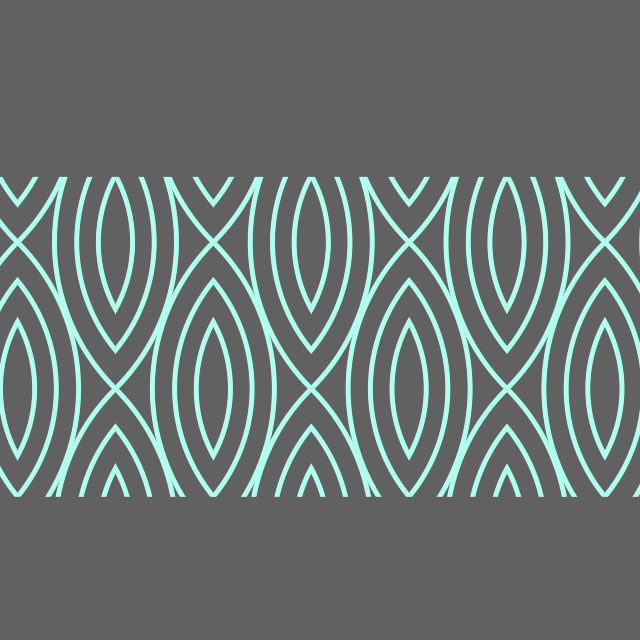
This pattern is drawn by a three.js fragment shader. Its source:

```glsl
// Horizontal band of staggered, nested pointed lenses in mint outline on grey.
varying vec2 vUv;

// Signed distance to a pointed lens made of two circular arcs.
float lens(vec2 p, float halfWidth, float halfHeight) {
  float radius = (halfWidth * halfWidth + halfHeight * halfHeight) / (2.0 * halfWidth);
  return length(vec2(abs(p.x) + radius - halfWidth, p.y)) - radius;
}

// Distance to the centre line of the nearest of three nested outlines.
float nestedLenses(vec2 p) {
  float outer = abs(lens(p, 0.0953, 0.2289));
  float middle = abs(lens(p, 0.0605, 0.1685));
  float inner = abs(lens(p, 0.0267, 0.1045));
  return min(outer, min(middle, inner));
}

void main() {
  vec2 period = vec2(0.3059, 0.4578);
  float pixel = fwidth(vUv.x);

  // Two interleaved grids, the second shifted by half a period each way.
  float d = 1.0;
  for (int i = 0; i < 2; i++) {
    vec2 cell = (vUv - vec2(0.4863, 0.6215)) / period + 0.5 * float(i);
    d = min(d, nestedLenses((fract(cell + 0.5) - 0.5) * period));
  }
  float line = 1.0 - smoothstep(-0.6 * pixel, 0.6 * pixel, d - 0.0039);

  // Crop the lenses to the band.
  float bandEdge = abs(vUv.y - 0.4738) - 0.25;
  line *= 1.0 - smoothstep(-0.5 * pixel, 0.5 * pixel, bandEdge);

  gl_FragColor = vec4(mix(vec3(0.38), vec3(0.69, 0.995, 0.93), line), 1.0);
}
```
